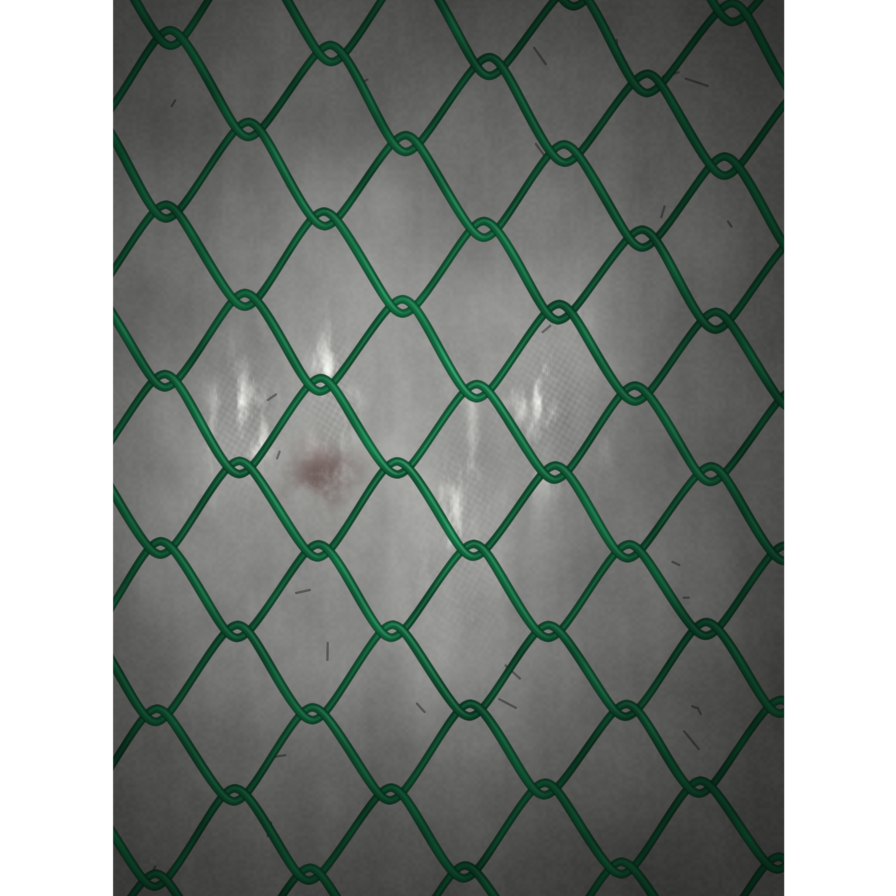
Reproduce this pattern procedurally as a three.js fragment shader.

```glsl
// Green chain-link mesh over a dull plastic sheet lit by a flash, between white side bars.
// Rounded zigzag wires hook into each other on a slightly bent lattice; each is drawn
// as a short run of segments near the point, with falling strands laid over rising ones.
varying vec2 vUv;

const float PI = 3.14159265;

float hash(vec2 p) {
  return fract(sin(dot(p, vec2(127.1, 311.7))) * 43758.545);
}

float noise(vec2 p) {
  vec2 i = floor(p), f = fract(p);
  f = f * f * (3.0 - 2.0 * f);
  return mix(mix(hash(i), hash(i + vec2(1, 0)), f.x),
             mix(hash(i + vec2(0, 1)), hash(i + vec2(1, 1)), f.x), f.y);
}

float fbm(vec2 p) {
  float sum = 0.0, amp = 0.5;
  for (int i = 0; i < 5; i++) {
    sum += amp * noise(p);
    p = p * 2.03 + 7.1;
    amp *= 0.5;
  }
  return sum;
}

float glow(vec2 p, vec2 centre, vec2 size) {
  vec2 q = (p - centre) / size;
  return exp(-dot(q, q));
}

// Lattice (half columns across, rows down) to canvas; knots sit where the sum is even.
vec2 latticeToCanvas(vec2 q) {
  float u = q.x, r = q.y;
  float x = 0.190 - 0.0018 * r + u * (0.0889 - 0.0004 * r + 0.00002 * r * r);
  float y = 0.958 - 0.097 * r + 0.00031 * r * r
          - u * (0.0083 - 0.00172 * r + 0.000068 * r * r);
  return vec2(x, y) + 0.0013 * sin(vec2(r * 2.1 + u * 0.7, u * 1.9 - r * 0.8));
}

vec2 canvasToLattice(vec2 p) {
  vec2 q = vec2(p.x - 0.19, 0.958 - p.y) / vec2(0.0875, 0.0955);
  for (int i = 0; i < 5; i++)
    q += (p - latticeToCanvas(q)) / vec2(0.0875, -0.0955);
  return q;
}

// A rounded zigzag, overshooting its rows so that neighbours interlock.
vec2 wirePoint(float u, float row) {
  float reach = 0.58 + 0.045 * smoothstep(-2.0, 7.0, u - row);
  float wave = asin(0.85 * cos(PI * (u - row))) / 1.016;
  return latticeToCanvas(vec2(u, row + 0.5 - reach * wave));
}

vec3 sheet(vec2 p, float light) {
  float tone = 0.17 + 0.50 * light;
  tone *= 0.82 + 0.36 * fbm(p * 8.0);
  tone *= 0.93 + 0.14 * fbm(p * vec2(38.0, 9.0) + 3.0);
  tone += 0.025 * (noise(p * 260.0) - 0.5);

  // Glossy creases and the woven grain they reveal
  float gloss = glow(p, vec2(0.27, 0.53), vec2(0.035, 0.07))
              + glow(p, vec2(0.37, 0.56), vec2(0.025, 0.07))
              + glow(p, vec2(0.62, 0.55), vec2(0.045, 0.08))
              + 0.6 * glow(p, vec2(0.52, 0.43), vec2(0.04, 0.14));
  float weave = sin(p.x * 700.0 + p.y * 180.0) * sin(p.y * 640.0 - p.x * 150.0);
  tone += gloss * (0.03 * weave + 0.42 * smoothstep(0.5, 0.85, fbm(p * vec2(55.0, 20.0))));

  // Small scuffs and flecks
  for (int i = 0; i < 26; i++) {
    float k = float(i);
    vec2 d = p - vec2(0.13 + 0.74 * hash(vec2(k, 1.0)), hash(vec2(k, 2.0)));
    float a = PI * hash(vec2(k, 3.0));
    vec2 along = vec2(cos(a), sin(a));
    float size = 0.002 + 0.011 * hash(vec2(k, 4.0));
    d -= along * clamp(dot(d, along), -size, size);
    tone *= 1.0 - 0.35 * smoothstep(0.0022, 0.0004, length(d));
  }

  vec3 col = tone * vec3(1.0, 1.005, 0.985);
  float stain = glow(p, vec2(0.36, 0.47), vec2(0.035, 0.032)) * smoothstep(0.25, 0.7, fbm(p * 45.0));
  return mix(col, vec3(0.36, 0.26, 0.25), 0.75 * stain);
}

// One wire as premultiplied colour and coverage; strand is +1 falling, -1 rising.
vec4 wire(vec2 p, float u, float row, float strand, float light) {
  float best = 1.0;
  vec2 offset = vec2(1.0);
  vec2 a = wirePoint(u - 0.2, row);
  for (int i = 1; i <= 10; i++) {
    vec2 b = wirePoint(u - 0.2 + 0.04 * float(i), row);
    vec2 d = p - a, ab = b - a;
    d -= ab * clamp(dot(d, ab) / dot(ab, ab), 0.0, 1.0);
    if (length(d) < best) { best = length(d); offset = d; }
    a = b;
  }
  float radius = 0.0046 + 0.0006 * strand;
  float round = sqrt(max(0.0, 1.0 - best * best / (radius * radius)));
  float shine = smoothstep(0.55, 0.0, length(offset / radius - vec2(0.22, 0.12)));
  float lit = (0.36 + 0.64 * light) * (0.9 + 0.1 * strand) * (0.85 + 0.3 * noise(p * 30.0));
  vec3 col = vec3(0.07, 0.42, 0.25) * lit * (0.42 + 0.65 * round);
  col += vec3(0.16, 0.22, 0.19) * shine * light * (0.4 + 0.6 * noise(p * 22.0 + 5.0));
  float cover = smoothstep(radius + 0.0012, radius - 0.0012, best);
  return vec4(col, 1.0) * cover;
}

void main() {
  vec2 p = vUv;
  float light = glow(p, vec2(0.443, 0.518), vec2(0.375, 0.425));
  vec2 q = canvasToLattice(p);

  // Stack the nearby wires, the more steeply falling one in front
  vec4 mesh = vec4(0.0);
  float front = -2.0;
  for (int i = -1; i <= 1; i++) {
    float row = floor(q.y) + float(i);
    float strand = sin(PI * (q.x - row));
    vec4 w = wire(p, q.x, row, strand, light);
    if (w.a > 0.0) {
      mesh = strand > front ? w + mesh * (1.0 - w.a) : mesh + w * (1.0 - mesh.a);
      front = max(front, strand);
    }
  }
  vec3 col = sheet(p, light) * (1.0 - mesh.a) + mesh.rgb;

  // White side bars
  float panel = smoothstep(0.3755, 0.3735, abs(p.x - 0.5007));
  gl_FragColor = vec4(mix(vec3(1.0), col, panel), 1.0);
}
```
